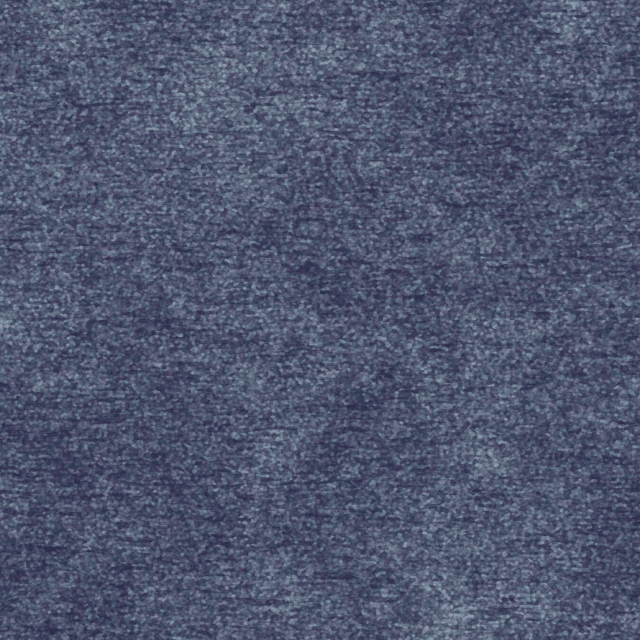
Write a WebGL 2 fragment shader that draws this texture.

```glsl
#version 300 es
precision highp float;
// Faded blue woven fabric: fine grains, thin dark horizontal threads and soft worn patches.

uniform vec2 u_resolution;
out vec4 fragColor;

vec3 hash3(vec2 cell) {
    vec3 q = fract(cell.xyx * vec3(0.1031, 0.1030, 0.0973));
    q += dot(q, q.yxz + 33.33);
    return fract((q.xxy + q.yzz) * q.zyx);
}

// Soft cellular noise: x = blended cell value, y = squared distance to the nearest seed
vec2 cellular(vec2 p, float sharpness) {
    vec2 base = floor(p);
    vec2 local = p - base;
    float total = 0.0;
    float weights = 0.0;
    float nearest = 4.0;
    for (int y = -1; y <= 1; y++) {
        for (int x = -1; x <= 1; x++) {
            vec2 cell = vec2(x, y);
            vec3 seed = hash3(base + cell);
            vec2 offset = cell + seed.xy - local;
            float d2 = dot(offset, offset);
            float weight = exp(-sharpness * d2);
            total += weight * seed.z;
            weights += weight;
            nearest = min(nearest, d2);
        }
    }
    return vec2(total / weights, nearest);
}

void main() {
    vec2 uv = gl_FragCoord.xy / min(u_resolution.x, u_resolution.y);

    // Worn patches, taller than wide, bent by layered sines
    vec2 bent = uv + 0.025 * vec2(sin(uv.y * 17.0 + 2.0 * sin(uv.x * 9.0)),
                                  sin(uv.x * 21.0 + 2.0 * sin(uv.y * 13.0)));
    float wear = 0.34 * (cellular(bent * vec2(6.5, 3.2) + 11.0, 3.0).x - 0.5);
    wear += 0.22 * (cellular(bent * vec2(11.0, 12.0) + 37.0, 3.5).x - 0.5);
    wear += 0.17 * (cellular(uv * vec2(27.0, 36.0) + 71.0, 4.0).x - 0.5);

    // Weave: small rounded grains with dark gaps, and finer fuzz
    vec2 wobble = 0.0012 * vec2(sin(uv.y * 310.0), sin(uv.x * 95.0 + 3.0 * sin(uv.y * 40.0)));
    vec2 grain = cellular((uv + wobble) * vec2(168.0, 200.0) + 5.0, 8.0);
    float fuzz = cellular(uv * vec2(250.0, 270.0) + 19.0, 7.0).x;
    float weave = 0.60 * (grain.x - 0.5) - 0.32 * (grain.y - 0.2) + 0.36 * (fuzz - 0.5);

    // Thin dark threads along faint rows
    float thread = cellular((uv + wobble) * vec2(30.0, 240.0) + 53.0, 8.0).x;
    weave += 0.20 * (thread - 0.5) - 0.14 * smoothstep(0.24, 0.08, thread);
    weave += 0.04 * sin(uv.y * 720.0 + 2.0 * sin(uv.x * 23.0));

    // Indigo shadows to pale teal-grey highlights, with a faint hue drift
    float tone = wear + weave;
    tone = clamp(0.425 + tone + 0.5 * tone * tone, 0.0, 1.15);
    vec3 color = mix(vec3(0.175, 0.182, 0.30), vec3(0.49, 0.55, 0.62), tone);
    float tint = cellular(uv * vec2(125.0, 150.0) + 91.0, 6.0).x - 0.5;
    color += tint * vec3(0.03, -0.018, 0.004);

    fragColor = vec4(color, 1.0);
}
```
